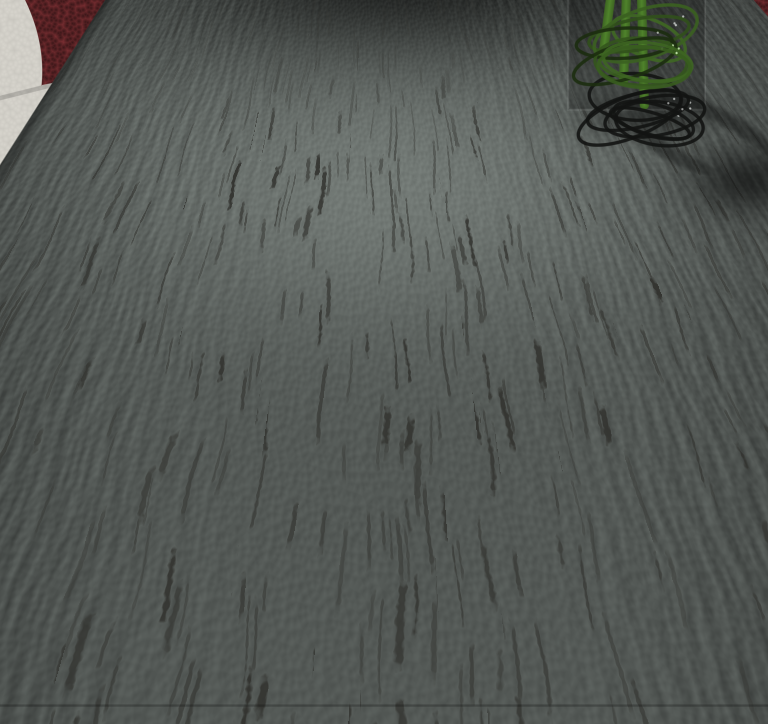
Write a Shadertoy shader that draws this texture.

```glsl
// Dark grey wood-grain table receding in perspective, with a glass vase and a chair at its far edge.

const vec2 VANISH = vec2(0.495, 1.505);
const vec3 WOOD = vec3(0.97, 1.03, 0.995);
const vec3 PORE = vec3(0.185, 0.185, 0.170);
const vec3 CHAIR = vec3(0.84, 0.83, 0.80);
const vec3 CARPET = vec3(0.34, 0.13, 0.14);
const vec3 LEAF = vec3(0.20, 0.33, 0.11);
const vec3 WIRE = vec3(0.07, 0.075, 0.07);

vec2 hash2(vec2 p) {
    vec2 q = vec2(dot(p, vec2(127.1, 311.7)), dot(p, vec2(269.5, 183.3)));
    return fract(sin(q) * 43758.545);
}

// Distance to the nearest scattered cell point
float cellular(vec2 p) {
    vec2 id = floor(p), f = fract(p);
    float d = 2.0;
    for (int y = -1; y <= 1; y++)
    for (int x = -1; x <= 1; x++) {
        vec2 o = vec2(x, y);
        d = min(d, length(o + hash2(id + o) - f));
    }
    return d;
}

// Side-lit slope of a cellular height field
float relief(vec2 p, vec2 light) {
    return cellular(p + light) - cellular(p - light);
}

// Broken dark streaks, one candidate per cell of staggered columns
float pores(vec2 g, vec2 cells, float density, float ragged) {
    vec2 p = g * cells;
    float column = floor(p.x);
    p.y += hash2(vec2(column, 3.0)).x * 17.0;
    vec2 id = floor(p), f = fract(p) - 0.5;
    vec2 r = hash2(id), s = hash2(id + 41.7);
    float across = abs(f.x - (r.x - 0.5) * 0.35 - 0.05 * sin(p.y * 9.0));
    float halfWidth = mix(0.10, 0.28, r.y) + ragged * 0.2;
    float halfLength = mix(0.16, 0.46, s.x) + ragged * 0.1;
    float mask = 1.0 - smoothstep(halfWidth - 0.10, halfWidth + 0.12, across);
    mask *= 1.0 - smoothstep(halfLength - 0.10, halfLength + 0.03, abs(f.y));
    return mask * step(s.y, density) * mix(0.55, 1.0, r.x);
}

float blob(vec2 p, vec2 centre, vec2 radii) {
    vec2 q = (p - centre) / radii;
    return exp(-dot(q, q));
}

float stroke(float d, float halfWidth) {
    return 1.0 - smoothstep(halfWidth - 0.001, halfWidth + 0.001, d);
}

float ringDistance(vec2 p, vec2 centre, vec2 radii, float tilt) {
    float c = cos(tilt), s = sin(tilt);
    vec2 q = mat2(c, -s, s, c) * (p - centre) / radii;
    return abs(length(q) - 1.0) * length(q) / max(length(q / radii), 0.001);
}

float segmentDistance(vec2 p, vec2 a, vec2 b) {
    vec2 d = b - a;
    return length(p - a - d * clamp(dot(p - a, d) / dot(d, d), 0.0, 1.0));
}

vec3 table(vec2 p, vec2 g) {
    // Broad light and shade
    float tone = 0.338 + 0.125 * blob(p, vec2(0.50, 0.70), vec2(0.33, 0.18));
    tone -= 0.05 * smoothstep(0.25, 0.65, abs(p.x - 0.5));
    tone -= 0.19 * blob(p, vec2(0.53, 0.975), vec2(0.27, 0.095));
    tone -= 0.03 * smoothstep(0.78, 0.94, p.y);

    // Embossed skin and long grain towards the sides
    float side = smoothstep(0.08, 0.38, abs(g.x));
    float skin = relief(g * vec2(135.0, 105.0), vec2(0.22, -0.18));
    vec2 wavy = g + vec2(0.003 * sin(g.y * 31.0 + g.x * 23.0), 0.0);
    float grain = relief(wavy * vec2(78.0, 11.0), vec2(0.24, 0.0));
    tone += skin * 0.040 + grain * mix(0.012, 0.085, side);
    vec3 col = WOOD * tone;

    // Pores gather in bands near the middle
    float bands = 0.5 + 0.3 * sin(g.x * 47.0 + 0.8) + 0.2 * sin(g.x * 103.0 + 2.0);
    float centre = exp(-g.x * g.x * 14.0);
    float coarse = pores(wavy, vec2(78.0, 11.0), 0.04 + 0.50 * bands * centre, skin);
    float fine = pores(wavy + 0.37, vec2(125.0, 9.0), 0.16 + 0.16 * bands, skin);
    float fade = 1.0 - 0.6 * smoothstep(0.72, 0.86, p.y);
    col = mix(col, PORE, max(coarse * 0.88, fine * 0.60) * fade);

    // Seam along the near edge
    return col * (1.0 - 0.22 * stroke(abs(p.y - 0.024), 0.0015));
}

vec3 surroundings(vec2 p) {
    float fleck = cellular(p * 170.0);
    vec3 col = CARPET * (0.70 + 0.65 * fleck);
    float back = 0.055 - 2.6 * (p.y - 0.85) * (p.y - 0.85);
    float chair = max(stroke(p.x - back, 0.0), stroke(p.y - 0.832 - 0.2 * (p.x - 0.055), 0.0));
    float fold = stroke(abs(p.y - 0.815 - 0.25 * p.x), 0.003);
    vec3 cloth = CHAIR * (1.0 - 0.16 * fold - 0.06 * fleck);
    return mix(col, cloth, chair * step(p.x, 0.5));
}

vec3 vase(vec3 col, vec2 p) {
    // Cast shadow
    float shade = 0.9 * blob(p, vec2(0.975, 0.708), vec2(0.075, 0.042));
    float loop = ringDistance(p, vec2(0.915, 0.762), vec2(0.10, 0.036), -0.42);
    shade = max(shade, 0.65 * (1.0 - smoothstep(0.003, 0.018, loop)));
    shade = max(shade, 0.75 * blob(p, vec2(0.845, 0.79), vec2(0.08, 0.025)));
    col *= 1.0 - 0.6 * shade;

    // Glass body
    vec2 box = abs(p - vec2(0.829, 0.890)) - vec2(0.089, 0.090);
    float d = max(box.x, box.y);
    col = mix(col, col * 0.76, stroke(d, 0.0));
    col += 0.07 * stroke(abs(d), 0.0012);

    // Stems, then coiled wires and vines
    for (int i = 0; i < 3; i++) {
        float k = float(i);
        vec2 foot = vec2(0.785 + 0.027 * k, 0.87 - 0.032 * k);
        float stem = segmentDistance(p, foot, vec2(0.797 + 0.019 * k, 0.96));
        col = mix(col, LEAF * (1.55 - 60.0 * stem), stroke(stem, 0.006));
    }
    for (int i = 0; i < 16; i++) {
        vec2 r = hash2(vec2(float(i), 8.3)), s = hash2(vec2(float(i), 2.9));
        bool leafy = i > 6;
        vec2 c = (leafy ? vec2(0.832, 0.872) : vec2(0.840, 0.803)) + (r - 0.5) * vec2(0.04, 0.055);
        vec2 radii = vec2(0.050 + 0.022 * s.x, 0.013 + 0.019 * s.y);
        float ring = ringDistance(p, c, radii, (s.x - 0.5) * 0.8);
        vec3 ink = leafy ? LEAF * (0.5 + 0.9 * r.x) : WIRE;
        col = mix(col, ink, 0.9 * stroke(ring, 0.0022));
        col += 0.5 * stroke(length(p - c - radii * 0.7), 0.0014);
    }
    return col;
}

void mainImage(out vec4 fragColor, in vec2 fragCoord) {
    vec2 p = fragCoord / iResolution.x;
    float depth = VANISH.y - p.y;
    vec2 g = vec2((p.x - VANISH.x) / depth, -log(depth));
    float onTable = smoothstep(-0.639, -0.635, g.x) * (1.0 - smoothstep(0.863, 0.867, g.x));
    vec3 col = vase(table(p, g), p);
    col *= 1.0 - 0.35 * (1.0 - smoothstep(-0.637, -0.60, g.x));
    fragColor = vec4(mix(surroundings(p), col, onTable), 1.0);
}
```
